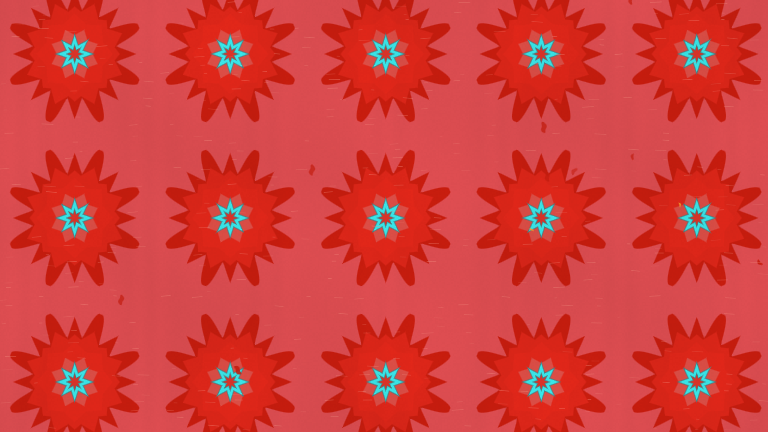
A Shadertoy shader for this pattern:

```glsl
const vec2 CELL = vec2(0.360, 0.3796);      // repeat size, in canvas heights
const vec2 CENTRE = vec2(0.004, -0.0046);   // middle flower, from canvas centre
const float WEDGE = 0.39269908;             // half of one eighth of a turn

const vec3 ROSE = vec3(0.85, 0.295, 0.31);
const vec3 DARK_RED = vec3(0.765, 0.11, 0.055);
const vec3 RED = vec3(0.845, 0.145, 0.095);
const vec3 INNER_ROSE = vec3(0.85, 0.30, 0.27);
const vec3 CYAN = vec3(0.22, 0.89, 0.90);
const vec3 TEAL = vec3(0.30, 0.48, 0.49);
const vec3 SCRATCH = vec3(0.95, 0.56, 0.50);
const vec3 OCHRE = vec3(0.95, 0.62, 0.18);

// Radii and widths, in cell heights
const float LOBE = 0.445;
const float SPIKE = 0.395;
const float VALLEY = 0.275;
const float STROKE = 0.017;
const float RIM = 0.005;

const vec2 SCRATCH_CELL = vec2(0.075, 0.020);
const float SCRATCH_CHANCE = 0.32;
const int CHIPS = 12;

vec2 hash2(vec2 p) {
    vec3 q = fract(p.xyx * vec3(0.1031, 0.1030, 0.0973));
    q += dot(q, q.yzx + 33.33);
    return fract((q.xx + q.yz) * q.zy);
}

float fill(float d) {
    return clamp(0.5 - d / max(fwidth(d), 1e-5), 0.0, 1.0);
}

float foldAngle(vec2 p, float turn) {
    return abs(mod(atan(p.y, p.x) + turn + WEDGE, 2.0 * WEDGE) - WEDGE);
}

// Eight-pointed star with mitred corners
float star(vec2 p, float tip, float valley, float turn) {
    float a = foldAngle(p, turn);
    vec2 q = length(p) * vec2(cos(a), sin(a));
    vec2 start = vec2(tip, 0.0);
    vec2 edge = valley * vec2(cos(WEDGE), sin(WEDGE)) - start;
    return dot(q - start, normalize(vec2(edge.y, -edge.x)));
}

// Broad rounded lobes alternating with thin spikes
float petals(vec2 p) {
    float a = foldAngle(p, 0.0) / WEDGE;
    float lobe = (LOBE - VALLEY) * smoothstep(0.42, 0.95, a);
    float spike = (SPIKE - VALLEY) * pow(max(1.0 - a / 0.45, 0.0), 1.4);
    return length(p) - VALLEY - lobe - spike;
}

vec3 drawFlower(vec3 color, vec2 p) {
    color = mix(color, DARK_RED, fill(petals(p)));
    float zigzag = min(star(p, 0.33, 0.235, WEDGE), star(p, 0.29, 0.235, 0.0));
    color = mix(color, RED, fill(zigzag));
    color = mix(color, RED * 1.025, fill(star(p, 0.245, 0.195, 0.0)));
    color = mix(color, INNER_ROSE, fill(star(p, 0.160, 0.116, WEDGE)));

    // Outlined centre star
    float d = star(p, 0.112, 0.055, 0.0);
    float band = abs(d + 0.5 * STROKE) - 0.5 * STROKE;
    color = mix(color, mix(RED, INNER_ROSE, 0.35), fill(d));
    color = mix(color, TEAL, fill(band - RIM));
    return mix(color, CYAN, fill(band));
}

// Sparse chips of loose paint
vec3 drawChips(vec3 color, vec2 p, float aspect) {
    for (int i = 0; i < CHIPS; i++) {
        vec2 place = hash2(vec2(float(i) + 3.0, 17.0));
        vec2 kind = hash2(vec2(float(i) + 9.0, 41.0));
        vec2 q = p - (place - 0.5) * vec2(aspect, 1.0);
        float tilt = kind.x * 1.6 - 0.8;
        q = mat2(cos(tilt), -sin(tilt), sin(tilt), cos(tilt)) * q;
        q.x += 0.0015 * sin(q.y * 330.0 + kind.y * 6.0);
        bool speck = i % 6 == 5;
        float size = speck ? 0.005 : mix(0.005, 0.018, kind.y);
        float d = length(q / vec2(0.45, 1.0)) - size;
        color = mix(color, speck ? OCHRE : DARK_RED, fill(d) * mix(0.5, 0.95, kind.x));
    }
    return color;
}

// Short, nearly level scratches, one at most per grid cell
float scratches(vec2 p, float pixel) {
    vec2 grid = p / SCRATCH_CELL;
    vec2 id = floor(grid) + 100.0;
    vec2 place = hash2(id);
    vec2 kind = hash2(id + 57.0);
    vec2 q = (fract(grid) - 0.5) * SCRATCH_CELL;
    q -= (place - 0.5) * vec2(0.04, 0.012);
    q.y += q.x * (place.x - 0.5) * 0.2;
    vec2 d = abs(q) - vec2(mix(0.003, 0.014, kind.y), 0.0006);
    vec2 cover = clamp(0.5 - d / pixel, 0.0, 1.0);
    return cover.x * cover.y * step(kind.x, SCRATCH_CHANCE) * mix(0.25, 0.8, place.y);
}

// Soft blotches and faint upright streaks
float mottling(vec2 p) {
    float blotch = sin(p.x * 7.0 + 2.0 * sin(p.y * 5.0)) * sin(p.y * 9.0 + sin(p.x * 11.0));
    float streak = sin(p.x * 61.0 + sin(p.x * 23.0) * 3.0 + 0.4 * sin(p.y * 8.0));
    return 0.018 * blotch + 0.006 * streak;
}

void mainImage(out vec4 fragColor, in vec2 fragCoord) {
    vec2 p = (fragCoord - 0.5 * iResolution.xy) / iResolution.y;
    vec2 flower = fract((p - CENTRE) / CELL + 0.5) - 0.5;

    vec3 color = drawFlower(ROSE, flower);
    color = drawChips(color, p, iResolution.x / iResolution.y);
    color = mix(color, SCRATCH, 0.65 * scratches(p, 1.0 / iResolution.y));
    color *= 1.0 + mottling(p) + 0.015 * (hash2(floor(p * 288.0) + 600.0).x - 0.5);
    fragColor = vec4(color, 1.0);
}
```
